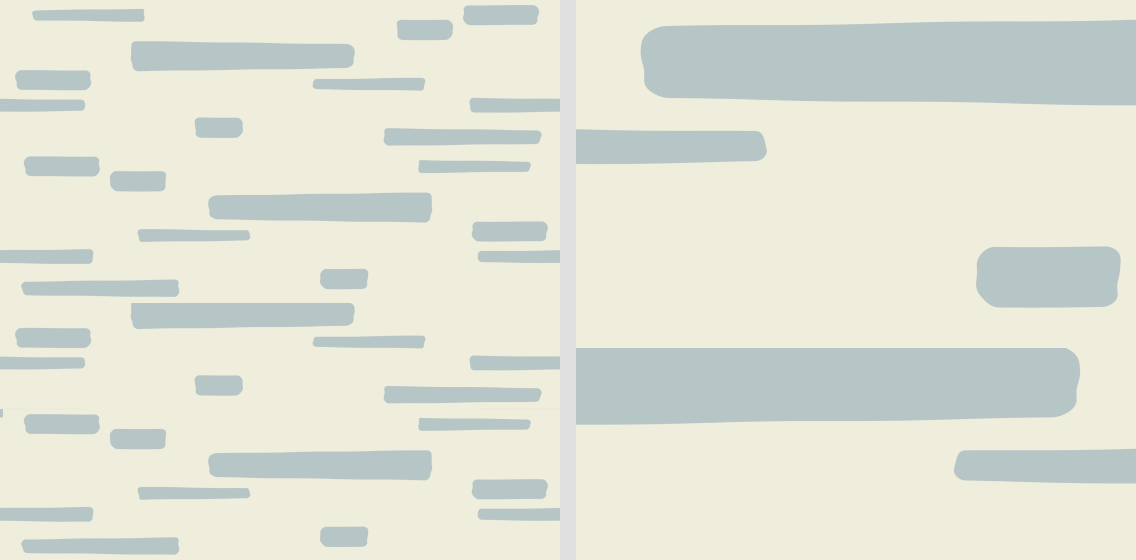
Left: the whole. Right: its middle third, enlarged.
This pattern is drawn by a Shadertoy shader. Its source:

```glsl
// Scattered horizontal brush bars, blue-grey on cream. One band of nine tapered
// rounded bars repeats downward, every other band mirrored; partway down the
// sheet the stack restarts mid-band, which slices one bar along a flat seam.

const vec3 CREAM = vec3(0.937, 0.929, 0.863);
const vec3 BLUE_GREY = vec3(0.712, 0.773, 0.773);

const float BAND_HEIGHT = 0.2702;   // height of one band
const float SEAM_Y = 0.5404;        // where the stack restarts, from the top
const float RESTART_Y = 0.0801;     // band position shown just below the seam
const float MIRROR_SUM = 1.0052;    // x and MIRROR_SUM - x swap in odd bands
const float CORNER = 0.6;           // corner radius relative to half height
const float LEAN = 0.06;            // narrowing of the bars toward their base
const float WOBBLE = 0.0009;        // unevenness of the painted outline
const vec2 STUB_SIZE = vec2(0.0052, 0.0150);
const float JOIN_STRENGTH = 0.12;   // faint line on the lower band joint

// Centre x, centre y (downward), half length, half height.
const int BAR_COUNT = 9;
const vec4 BARS[BAR_COUNT] = vec4[](
    vec4(0.8945, 0.0270, 0.0667, 0.0176),
    vec4(0.1582, 0.0273, 0.0997, 0.0102),
    vec4(0.7585, 0.0534, 0.0495, 0.0180),
    vec4(0.4336, 0.1003, 0.1992, 0.0241),
    vec4(0.0951, 0.1432, 0.0667, 0.0176),
    vec4(0.6582, 0.1504, 0.0997, 0.0102),
    vec4(0.9961, 0.1882, 0.1563, 0.0115),
    vec4(0.3906, 0.2279, 0.0423, 0.0180),
    vec4(0.8262, 0.2448, 0.1400, 0.0138));

// Relative growth in height from the middle to the right end.
const float TAPERS[BAR_COUNT] = float[](
    0.0, 0.13, 0.0, -0.12, 0.0, 0.13, -0.15, 0.0, -0.13);

// Signed distance to a rounded bar whose height changes along its length.
float barDistance(vec2 p, vec2 halfSize, float taper, float phase) {
    p.x += WOBBLE * (sin(p.y * 210.0 + phase) + 0.5 * sin(p.y * 390.0 - phase));
    p.y += 0.4 * WOBBLE * sin(p.x * 42.0 + phase);
    float along = clamp(p.x / halfSize.x, -1.0, 1.0);
    float halfHeight = halfSize.y * (1.0 + taper * along);
    float radius = CORNER * halfHeight * (1.0 - 2.0 * taper * along);
    vec2 q = abs(p) - vec2(halfSize.x - LEAN * p.y, halfHeight) + radius;
    return length(max(q, 0.0)) + min(max(q.x, q.y), 0.0) - radius;
}

// Distance to the nearest bar of one band, wrapping sideways.
float bandDistance(vec2 p) {
    float nearest = 1.0;
    for (int i = 0; i < BAR_COUNT; i++) {
        vec2 local = p - BARS[i].xy;
        local.x = fract(local.x + 0.5) - 0.5;
        nearest = min(nearest, barDistance(local, BARS[i].zw, TAPERS[i], float(i) * 2.4));
    }
    return nearest;
}

float coverage(float d, float pixel) {
    return 1.0 - smoothstep(-0.7 * pixel, 0.7 * pixel, d);
}

void mainImage(out vec4 fragColor, in vec2 fragCoord) {
    vec2 uv = fragCoord / iResolution.xy;
    float pixel = 1.0 / iResolution.y;
    vec2 sheet = vec2(uv.x, 1.0 - uv.y);

    // Restart the stack below the seam, then fold into one band.
    vec2 p = sheet;
    if (p.y > SEAM_Y) p.y += RESTART_Y - SEAM_Y;
    float band = floor(p.y / BAND_HEIGHT);
    p.y -= band * BAND_HEIGHT;
    if (mod(band, 2.0) > 0.5) p.x = MIRROR_SUM - p.x;
    float ink = coverage(bandDistance(p), pixel);

    // Leftover sliver and faint joint where the lower bands meet.
    float joinY = SEAM_Y - RESTART_Y + BAND_HEIGHT;
    vec2 stub = abs(sheet - vec2(0.0, joinY + 0.5 * STUB_SIZE.y)) - vec2(STUB_SIZE.x, 0.5 * STUB_SIZE.y);
    ink = max(ink, coverage(max(stub.x, stub.y), pixel));
    float joinLine = coverage(abs(sheet.y - joinY) - 0.0006, pixel);
    float joinEnds = smoothstep(0.34, 0.36, abs(sheet.x - 0.5));
    ink = max(ink, JOIN_STRENGTH * joinLine * joinEnds);

    fragColor = vec4(mix(CREAM, BLUE_GREY, ink), 1.0);
}
```
